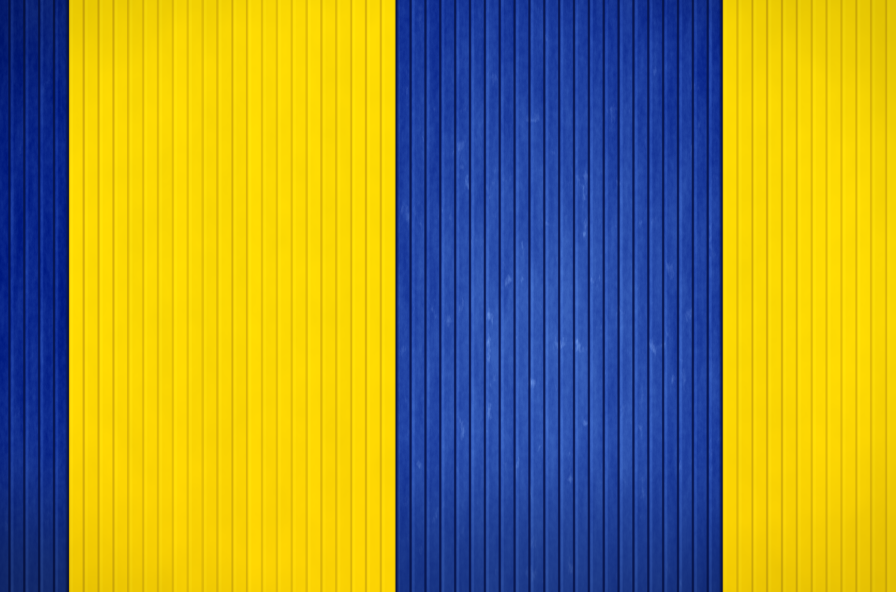
A WebGL 1 fragment shader for this texture:

```glsl
precision highp float;
// Painted ribbed cladding in broad yellow and blue vertical bands, with worn blue paint.
uniform vec2 u_resolution;

#define FIRST_EDGE 0.0768
#define BAND_WIDTH 0.3648
#define SLATS_PER_BAND 22.0
#define GROOVE_WIDTH 0.0011
#define YELLOW vec3(0.99, 0.855, 0.012)
#define DEEP_BLUE vec3(0.035, 0.145, 0.535)
#define WORN_BLUE vec3(0.195, 0.345, 0.705)
#define GROOVE_BLUE vec3(0.025, 0.075, 0.29)
#define GROOVE_YELLOW vec3(0.83, 0.68, 0.04)
#define WEAR_CENTER vec2(0.62, 0.40)

float hash(vec2 p) {
  vec3 q = fract(p.xyx * vec3(0.1031, 0.103, 0.0973));
  q += dot(q, q.yzx + 33.33);
  return fract((q.x + q.y) * q.z);
}

vec2 gradient(vec2 cell) {
  float angle = 6.2832 * hash(cell);
  return vec2(cos(angle), sin(angle));
}

float gradientNoise(vec2 p) {
  vec2 i = floor(p), f = fract(p);
  vec2 w = f * f * f * (f * (f * 6.0 - 15.0) + 10.0);
  vec2 e = vec2(1.0, 0.0);
  float a = dot(gradient(i), f);
  float b = dot(gradient(i + e.xy), f - e.xy);
  float c = dot(gradient(i + e.yx), f - e.yx);
  float d = dot(gradient(i + e.xx), f - e.xx);
  return mix(mix(a, b, w.x), mix(c, d, w.x), w.y);
}

float fbm(vec2 p) {
  float sum = 0.0, amplitude = 0.6;
  for (int i = 0; i < 4; i++) {
    sum += amplitude * gradientNoise(p);
    p = p * 2.03 + 17.3;
    amplitude *= 0.55;
  }
  return sum;
}

// Soft vertical stroke; fades rather than vanishes when thinner than a pixel
float stroke(float offset, float halfWidth, float pixel) {
  float reach = halfWidth + 0.5 * pixel;
  return (1.0 - smoothstep(0.25 * halfWidth, reach + 0.4 * pixel, abs(offset)));
}

vec3 yellowPaint(vec2 uv, float slat, float groove, float ridge) {
  float shade = 1.0 + 0.025 * (hash(vec2(slat, 4.0)) - 0.5);
  shade += 0.025 * fbm(uv * vec2(30.0, 12.0));
  vec3 color = YELLOW * shade;
  color.g -= 0.025 * smoothstep(0.55, 0.0, uv.y);
  color += vec3(0.01, 0.025, 0.02) * ridge;
  float depth = mix(0.55, 1.0, hash(vec2(slat, 9.0)));
  return mix(color, GROOVE_YELLOW, groove * depth);
}

vec3 bluePaint(vec2 uv, float slat, float groove, float ridge) {
  // Broad faded area, strongest in the lower middle
  vec2 fromCenter = (uv - WEAR_CENTER) / vec2(0.25, 0.58);
  float wear = 0.94 * exp(-dot(fromCenter, fromCenter));
  wear += 0.28 * smoothstep(0.6, 0.05, uv.y) * step(uv.x, 0.2);

  // Slat tint, long brush streaks, fine grain and pale scuffs
  wear += 0.22 * (hash(vec2(slat, 2.0)) - 0.5);
  wear += 0.45 * fbm(uv * vec2(75.0, 7.0) + slat * 3.7);
  wear += 0.28 * fbm(uv * vec2(210.0, 75.0));
  float scuff = smoothstep(0.23, 0.55, fbm(uv * vec2(65.0, 18.0) + 41.0));
  vec3 color = mix(DEEP_BLUE, WORN_BLUE, clamp(wear, -0.25, 1.15));
  color += vec3(0.17, 0.17, 0.13) * scuff * clamp(wear, 0.0, 1.0);

  // Dull lower end and relief beside each groove
  color = mix(color, vec3(0.09, 0.19, 0.46), 0.55 * smoothstep(0.28, 0.0, uv.y));
  color += vec3(0.045, 0.06, 0.07) * ridge;
  return mix(color, GROOVE_BLUE, 0.88 * groove);
}

void main() {
  vec2 uv = gl_FragCoord.xy / u_resolution;
  float pixel = 1.0 / u_resolution.x;
  float bandPos = (uv.x - FIRST_EDGE) / BAND_WIDTH;
  float pitch = BAND_WIDTH / SLATS_PER_BAND;
  float slatPos = bandPos * SLATS_PER_BAND;
  float slat = floor(slatPos);

  // Grooves between slats, with a lit ridge on their right
  float offset = (fract(slatPos + 0.5) - 0.5) * pitch;
  float groove = stroke(offset, GROOVE_WIDTH, pixel);
  float ridge = stroke(offset - 0.0032, 0.0014, pixel);

  // Antialiased alternation: blue, yellow, blue, yellow
  float edge = (abs(fract(bandPos * 0.5) * 2.0 - 1.0) - 0.5);
  float nearest = (fract(bandPos + 0.5) - 0.5) * BAND_WIDTH;
  float parity = mod(floor(bandPos + 0.5), 2.0);
  float side = smoothstep(-0.7 * pixel, 0.7 * pixel, nearest);
  float blue = mix(1.0 - side, side, parity);

  vec3 yellow = yellowPaint(uv, slat, groove, ridge);
  vec3 color = mix(yellow, bluePaint(uv, slat, groove, ridge), blue);

  // Shadow in the blue recess along each band edge
  float recess = stroke(nearest, 0.004, pixel) * blue;
  color = mix(color, vec3(0.03, 0.06, 0.22), 0.65 * recess);

  // Gentle darkening toward the corners
  vec2 c = uv - 0.5;
  color *= 1.0 - 0.10 * smoothstep(0.2, 0.5, dot(c, c)) * (1.0 + blue);
  gl_FragColor = vec4(clamp(color, 0.0, 1.0), 1.0);
}
```
